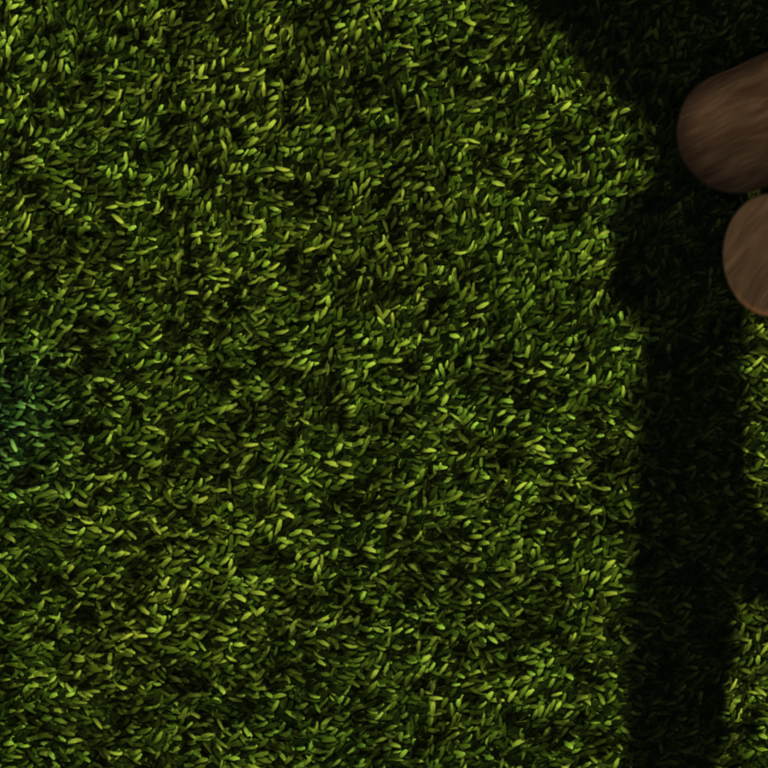
Reproduce this texture procedurally as a WebGL 2 fragment shader.

```glsl
#version 300 es
precision highp float;
// Sunlit lawn seen from above, with a soft cast shadow and two furry paws at the right.
uniform vec2 u_resolution;
out vec4 fragColor;

vec3 hash3(vec2 p) {
  vec3 q = fract(p.xyx * vec3(0.1031, 0.1030, 0.0973));
  q += dot(q, q.yxz + 33.33);
  return fract((q.xxy + q.yzz) * q.zyx);
}

float noise(vec2 p) {
  vec2 i = floor(p), f = fract(p);
  f = f * f * (3.0 - 2.0 * f);
  return mix(mix(hash3(i).x, hash3(i + vec2(1, 0)).x, f.x),
             mix(hash3(i + vec2(0, 1)).x, hash3(i + vec2(1, 1)).x, f.x), f.y);
}

float fbm(vec2 p) {
  return 0.55 * noise(p) + 0.3 * noise(p * 2.1 + 7.0) + 0.15 * noise(p * 4.3 + 19.0);
}

// Dark soil through olive green to pale, sun-bleached tips
vec3 grassRamp(float t) {
  vec3 c = mix(vec3(0.03, 0.045, 0.014), vec3(0.19, 0.25, 0.048), smoothstep(0.0, 0.5, t));
  return mix(c, vec3(0.5, 0.58, 0.18), smoothstep(0.4, 1.0, t));
}

// One layer of tapered blades scattered over a jittered grid
vec3 bladeLayer(vec3 below, vec2 uv, float cells, float layer, float height) {
  vec2 p = uv * cells + layer * vec2(17.37, 9.61);
  vec2 home = floor(p);
  float lean = mix(0.2, 0.85, smoothstep(0.2, 0.8, uv.y)) + 1.5 * (noise(uv * 14.0 + layer) - 0.5);
  float soft = 0.09 + 0.5 * cells / u_resolution.y;
  for (int j = -1; j <= 1; j++)
  for (int i = -1; i <= 1; i++) {
    vec2 cell = home + vec2(i, j);
    vec3 r = hash3(cell + layer * 71.0);
    vec3 s = hash3(cell + layer * 37.0 + 211.0);
    vec2 d = p - cell - r.xy;
    float a = lean + (r.z - 0.5) * 2.0;
    d = mat2(cos(a), -sin(a), sin(a), cos(a)) * d;
    float along = d.x / mix(0.55, 0.98, s.x);
    d.y += 0.2 * (s.y - 0.5) * along * along;
    float width = mix(0.17, 0.29, s.y) * (1.0 - 0.5 * abs(along));
    float ends = smoothstep(1.0, 0.65, abs(along));
    // Dark gap under the blade, then the blade itself
    below *= 1.0 - 0.5 * ends * smoothstep(0.2, -0.1, abs(d.y + 0.16) - width);
    float cover = smoothstep(soft, -soft, abs(d.y) - width) * ends;
    float tone = height * (0.1 + 0.9 * pow(s.z, 1.15)) * (0.9 + 0.3 * along);
    vec3 tint = mix(vec3(0.92, 1.0, 0.95), vec3(1.08, 1.0, 0.98), s.x);
    below = mix(below, grassRamp(tone) * tint, cover * 0.95);
  }
  return below;
}

// Sunlight mask: big lit area on the left, two small lit patches on the right
float sunlight(vec2 uv) {
  vec2 w = uv + 0.02 * (vec2(fbm(uv * 40.0), fbm(uv * 40.0 + 40.0)) - 0.5);
  float edge = min(0.81 + 0.045 * w.y, 0.855 - 1.05 * max(w.y - 0.83, 0.0));
  edge -= 0.045 * smoothstep(0.585, 0.62, w.y) * smoothstep(0.752, 0.738, w.y);
  float lit = smoothstep(0.014, -0.014, w.x - edge);
  float upperEdge = 0.968 + 0.8 * max(0.36 - w.y, 0.0);
  float upper = smoothstep(-0.008, 0.012, w.x - upperEdge);
  upper *= smoothstep(0.31, 0.34, w.y) * smoothstep(0.8, 0.78, w.y);
  float lower = smoothstep(-0.012, 0.012, w.x - 0.942 - 0.07 * w.y) * smoothstep(0.225, 0.205, w.y);
  return max(lit, max(upper, lower));
}

// Distance to a rounded bar from a to b
float bar(vec2 p, vec2 a, vec2 b, float radius) {
  vec2 q = p - a, e = b - a;
  return length(q - e * clamp(dot(q, e) / dot(e, e), 0.0, 1.0)) - radius;
}

// Short streaked fur, stretched along direction a
float fur(vec2 p, float a) {
  vec2 q = mat2(cos(a), -sin(a), sin(a), cos(a)) * p;
  q.y += 0.012 * noise(p * 25.0);
  return fbm(q * vec2(22.0, 130.0));
}

void main() {
  vec2 uv = gl_FragCoord.xy / u_resolution;

  // Grass, built from the ground up
  vec3 color = grassRamp(0.3 * noise(uv * 120.0));
  color = bladeLayer(color, uv, 84.0, 1.0, 0.72);
  color = bladeLayer(color, uv, 90.0, 2.0, 0.86);
  color = bladeLayer(color, uv, 80.0, 3.0, 0.98);

  // Hollows between tufts, broad brightness and hue drift
  color *= mix(0.45, 1.2, smoothstep(0.2, 0.6, fbm(uv * 45.0 + 11.0)));
  color *= 0.95 + 0.4 * fbm(uv * 9.0 + 3.0);
  color *= mix(vec3(0.93, 1.0, 1.0), vec3(1.06, 1.0, 0.98), fbm(uv * 6.0 + 31.0));
  color *= 1.0 + 0.1 * smoothstep(0.5, 0.0, uv.x) * smoothstep(0.4, 0.8, uv.y);
  float cool = exp(-120.0 * dot(uv - vec2(0.0, 0.46), uv - vec2(0.0, 0.46)));
  color *= mix(vec3(1.0), vec3(0.75, 0.95, 1.5), cool);

  // Cast shadow
  vec3 shade = color * vec3(0.14, 0.16, 0.17) + vec3(0.006, 0.011, 0.005);
  color = mix(shade, color, sunlight(uv));

  // Upper paw, darker along its underside
  float aa = 1.2 / u_resolution.y + 0.0015;
  float d = bar(uv, vec2(0.961, 0.828), vec2(1.08, 0.88), 0.08);
  color *= 1.0 - 0.4 * smoothstep(0.03, 0.0, d);
  float strand = fur(uv, 0.5);
  vec3 coat = mix(vec3(0.14, 0.095, 0.06), vec3(0.29, 0.215, 0.14), strand);
  coat *= 0.75 + 0.4 * smoothstep(0.76, 0.86, uv.y);
  coat *= mix(0.65, 1.0, smoothstep(0.0, -0.03, d));
  color = mix(color, coat, smoothstep(aa, -aa, d + 0.003 * (strand - 0.5)));

  // Lower paw, paler with a warm rim at its base
  d = (length((uv - vec2(1.005, 0.668)) / vec2(0.064, 0.08)) - 1.0) * 0.064;
  color *= 1.0 - 0.4 * smoothstep(0.015, 0.0, d);
  strand = fur(uv, 0.95);
  coat = mix(vec3(0.2, 0.145, 0.09), vec3(0.33, 0.25, 0.165), strand);
  coat += vec3(0.13, 0.06, 0.03) * smoothstep(-0.009, 0.0, d) * smoothstep(0.64, 0.59, uv.y);
  color = mix(color, coat, smoothstep(aa, -aa, d));

  fragColor = vec4(color, 1.0);
}
```
